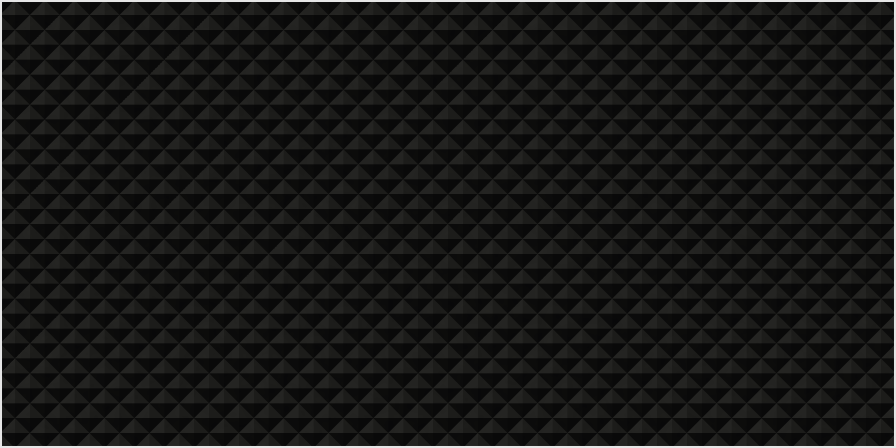
A WebGL 1 fragment shader for this pattern:

```glsl
precision highp float;

uniform vec2 u_resolution;

const float STUDS_DOWN = 15.0;     // full diamonds per canvas height
const float BORDER_WIDTH = 0.0045; // fraction of canvas height
const int SAMPLES = 3;             // antialiasing grid per axis

const vec3 UPPER_LEFT = vec3(0.140, 0.140, 0.132);
const vec3 UPPER_RIGHT = vec3(0.110, 0.110, 0.102);
const vec3 LOWER_LEFT = vec3(0.045, 0.045, 0.043);
const vec3 LOWER_RIGHT = vec3(0.034, 0.034, 0.036);
const vec3 BORDER_COLOR = vec3(0.90);

vec2 randomGradient(vec2 cell) {
    float angle = 6.2832 * fract(sin(dot(cell, vec2(127.1, 311.7))) * 43758.5);
    return vec2(cos(angle), sin(angle));
}

float gradientNoise(vec2 p) {
    vec2 i = floor(p);
    vec2 f = p - i;
    vec2 w = f * f * (3.0 - 2.0 * f);
    float a = dot(randomGradient(i), f);
    float b = dot(randomGradient(i + vec2(1.0, 0.0)), f - vec2(1.0, 0.0));
    float c = dot(randomGradient(i + vec2(0.0, 1.0)), f - vec2(0.0, 1.0));
    float d = dot(randomGradient(i + 1.0), f - 1.0);
    return mix(mix(a, b, w.x), mix(c, d, w.x), w.y);
}

// Offset from the nearest centre of a staggered diamond lattice.
vec2 diamondOffset(vec2 p) {
    vec2 diagonal = 0.5 * vec2(p.x + p.y, p.x - p.y);
    vec2 f = diagonal - floor(diagonal + 0.5);
    return vec2(f.x + f.y, f.x - f.y);
}

// Four flat facets of a pyramid, split along its axes.
vec3 facetColor(vec2 offset) {
    float right = step(0.0, offset.x);
    float upper = step(0.0, offset.y);
    vec3 light = mix(UPPER_LEFT, UPPER_RIGHT, right);
    vec3 shade = mix(LOWER_LEFT, LOWER_RIGHT, right);
    return mix(shade, light, upper);
}

// Average of a small grid of samples inside one pixel.
vec3 studs(vec2 p, float pixel) {
    vec3 sum = vec3(0.0);
    for (int y = 0; y < SAMPLES; y++) {
        for (int x = 0; x < SAMPLES; x++) {
            vec2 jitter = (vec2(float(x), float(y)) + 0.5) / float(SAMPLES) - 0.5;
            sum += facetColor(diamondOffset(p + jitter * pixel));
        }
    }
    return sum / float(SAMPLES * SAMPLES);
}

// Coverage of a thin frame along the canvas edge.
float frameMask(vec2 p, vec2 size, float width, float pixel) {
    vec2 inset = min(p, size - p);
    float edge = min(inset.x, inset.y);
    return clamp((width - edge) / pixel + 0.5, 0.0, 1.0);
}

void main() {
    float pixel = 1.0 / u_resolution.y;
    vec2 size = u_resolution * pixel;
    vec2 p = gl_FragCoord.xy * pixel;

    // One lattice unit is half a stud.
    float scale = 2.0 * STUDS_DOWN;
    vec3 color = studs(p * scale, pixel * scale);

    // Faint surface mottling
    color *= 1.0 + 0.06 * gradientNoise(p * scale * 1.7);

    color = mix(color, BORDER_COLOR, frameMask(p, size, BORDER_WIDTH, pixel));
    gl_FragColor = vec4(color, 1.0);
}
```
